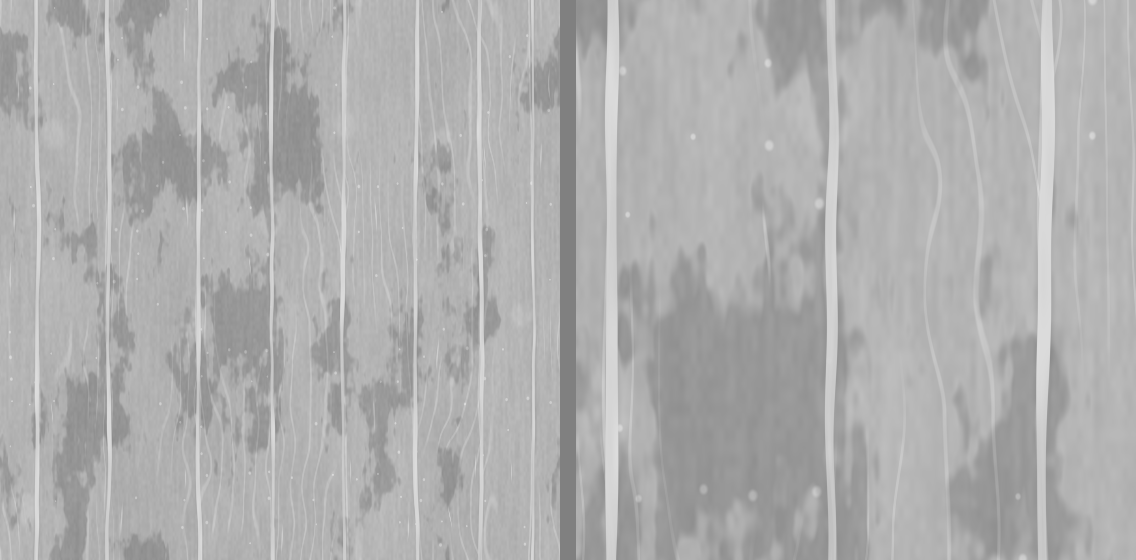
Left: the whole. Right: its middle third, enlarged.
A WebGL 1 fragment shader for this texture map:

```glsl
precision highp float;
uniform vec2 u_resolution;

// Grey weathered planks: eight uneven vertical boards parted by pale, wavering seams.
// Tiling value noise gives the grain, the ragged dark stains and the raised fibres;
// jittered grid cells scatter specks, scratches and soft pale knots.

float hash(vec2 p) {
  vec3 q = fract(vec3(p.xyx) * 0.1031);
  q += dot(q, q.yzx + 33.33);
  return fract((q.x + q.y) * q.z);
}

float lattice(vec2 cell, vec2 period) {
  return hash(floor(mod(cell + 0.5, period)) + period * 0.37);
}

// Value noise that tiles the unit canvas; freq is the whole number of cells.
float noise(vec2 uv, vec2 freq) {
  vec2 p = uv * freq, i = floor(p), f = p - i;
  f = f * f * (3.0 - 2.0 * f);
  float low = mix(lattice(i, freq), lattice(i + vec2(1.0, 0.0), freq), f.x);
  float high = mix(lattice(i + vec2(0.0, 1.0), freq), lattice(i + 1.0, freq), f.x);
  return mix(low, high, f.y);
}

float fbm(vec2 uv, vec2 freq) {
  float sum = 0.0, total = 0.0, weight = 0.5;
  for (int i = 0; i < 5; i++) {
    sum += weight * noise(uv, freq);
    total += weight;
    weight *= 0.6;
    freq *= 2.0;
  }
  return sum / total;
}

// One jittered ellipse in a chosen share of the grid cells; softness is relative to size.
float marks(vec2 uv, vec2 grid, vec2 size, float share, float softness) {
  vec2 cell = floor(uv * grid);
  vec2 seed = cell + grid * 1.7;
  vec2 centre = 0.3 + 0.4 * vec2(hash(seed + 3.0), hash(seed + 11.0));
  vec2 offset = (fract(uv * grid) - centre) / grid;
  float scale = 0.5 + 0.5 * hash(seed + 23.0);
  float r = length(offset / (size * scale));
  return step(hash(seed), share) * (1.0 - smoothstep(1.0 - softness, 1.0 + softness, r));
}

void main() {
  vec2 uv = gl_FragCoord.xy / u_resolution;
  float pixel = 1.0 / min(u_resolution.x, u_resolution.y);

  // Nearest seam and plank index
  float seamDist = 1.0, seamId = 0.0, plank = 0.0;
  for (int j = 0; j < 2; j++) {
    vec4 seams = j == 0 ? vec4(0.067, 0.193, 0.355, 0.486) : vec4(0.613, 0.744, 0.859, 0.952);
    for (int i = 0; i < 4; i++) {
      float id = float(i + 4 * j);
      float x = seams[i] + 0.006 * (noise(vec2(id / 8.0, uv.y), vec2(8.0, 5.0)) - 0.5)
              + 0.002 * (noise(vec2(id / 8.0, uv.y), vec2(8.0, 17.0)) - 0.5);
      float d = fract(uv.x - x + 0.5) - 0.5;
      if (abs(d) < abs(seamDist)) {
        seamDist = d;
        seamId = id;
      }
      plank += step(x, uv.x);
    }
  }
  plank = mod(plank, 8.0);
  vec2 wood = uv + vec2(0.0, hash(vec2(plank, 5.0)));

  // Paint tone and fine vertical grain
  float tone = 0.699 + 0.016 * (hash(vec2(plank, 19.0)) - 0.5);
  tone += 0.07 * (fbm(wood, vec2(9.0, 4.0)) - 0.5);
  float streak = noise(wood, vec2(230.0, 18.0));
  tone += 0.035 * (streak - 0.5) + 0.03 * (noise(uv, vec2(300.0, 130.0)) - 0.5);

  // Dark stains, clustered and broken up along the grain
  float stain = fbm(uv, vec2(15.0, 7.0)) + 0.14 * (noise(uv, vec2(6.0, 3.0)) - 0.5);
  stain += 0.11 * (streak - 0.5) + 0.06 * (noise(uv, vec2(130.0, 70.0)) - 0.5);
  stain += 0.04 * exp(-abs(seamDist) / 0.012) + 0.03 * (hash(vec2(plank, 41.0)) - 0.5);
  tone -= 0.115 * smoothstep(0.545, 0.655, stain);

  // Raised fibres: faint pale contour lines following the grain
  float field = wood.x * 44.0 + 2.6 * noise(wood, vec2(13.0, 4.0)) + 0.7 * noise(wood, vec2(40.0, 14.0));
  float fibre = 1.0 - smoothstep(0.02, 0.03 + 50.0 * pixel, abs(fract(field) - 0.5));
  tone += 0.06 * fibre * smoothstep(0.5, 0.75, noise(wood, vec2(14.0, 6.0)));

  // Knots, specks and scratches
  vec2 bent = uv + 0.008 * vec2(noise(uv, vec2(20.0)) - 0.5, 0.0);
  tone += 0.035 * marks(bent, vec2(7.0, 6.0), vec2(0.024, 0.028), 0.3, 0.35);
  tone += 0.11 * marks(uv, vec2(26.0, 23.0), vec2(0.0026, 0.0032), 0.2, 0.5);
  tone += 0.10 * marks(bent, vec2(17.0, 9.0), vec2(0.0016, 0.028), 0.16, 0.6);

  // Seams: dark flank, pale ridge and a splinter peeling off in places
  float wear = noise(vec2(seamId / 8.0, uv.y), vec2(8.0, 13.0));
  float halfWidth = (0.0022 + 0.0018 * wear) * (seamId > 6.5 ? 0.7 : 1.0);
  float edge = abs(seamDist);
  tone -= 0.045 * wear * (1.0 - smoothstep(0.003, 0.0075, edge));
  float splinter = abs(seamDist + 0.012 * (noise(vec2(seamId / 8.0, uv.y), vec2(8.0, 7.0)) - 0.5));
  tone += 0.09 * (1.0 - smoothstep(0.0004, 0.0008 + pixel, splinter));
  float ridge = 1.0 - smoothstep(halfWidth - 0.7 * pixel, halfWidth + 0.7 * pixel, edge);
  float ridgeTone = 0.83 + 0.05 * (wear - 0.5) + 0.04 * (noise(uv, vec2(260.0, 30.0)) - 0.5);
  tone = mix(tone, ridgeTone, ridge * (0.8 + 0.2 * wear));

  gl_FragColor = vec4(vec3(clamp(tone, 0.0, 1.0)), 1.0);
}
```
